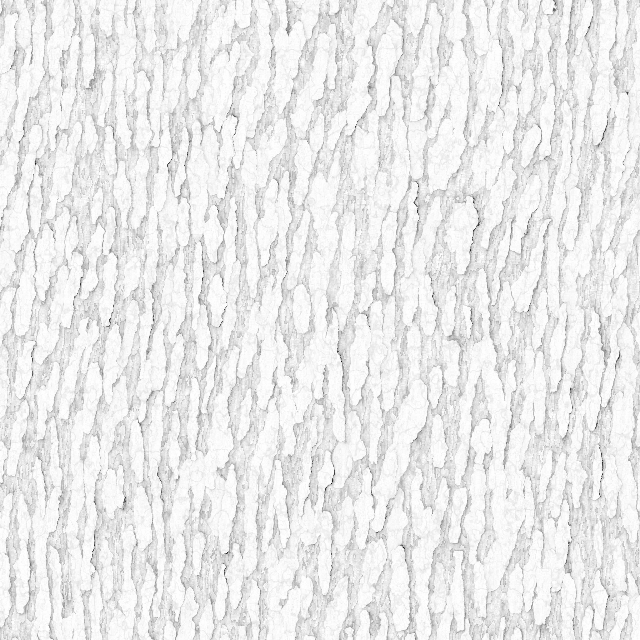
Write a Shadertoy shader that draws this texture map.

```glsl
float hash(vec2 p) {
    return fract(sin(dot(p, vec2(127.1, 311.7))) * 43758.5453);
}

float noise(vec2 p) {
    vec2 i = floor(p), f = fract(p);
    f = f * f * (3.0 - 2.0 * f);
    return mix(mix(hash(i), hash(i + vec2(1, 0)), f.x),
               mix(hash(i + vec2(0, 1)), hash(i + vec2(1, 1)), f.x), f.y);
}

float fbm(vec2 p) {
    float sum = 0.0, amp = 0.5;
    for (int i = 0; i < 4; i++) {
        sum += amp * noise(p);
        p = p * 2.03 + 17.1;
        amp *= 0.5;
    }
    return sum / 0.9375;
}

// Thin wandering lines along the middle level of a noise field
float cracks(vec2 p) {
    return 1.0 - smoothstep(0.0, 0.045, abs(fbm(p) - 0.5));
}

// Overlapping flakes: a sharp dark step that fades to one side
float flakes(vec2 p) {
    float t = fract(fbm(p) * 4.0 + p.x * 0.35);
    return exp(-t * 4.5) * smoothstep(1.0, 0.93, t);
}

// One tapered bark plate: signed distance, height, sideways offset
vec3 plate(vec2 p, vec2 cell, vec2 size, float shift) {
    float a = hash(cell), b = hash(cell + 17.3), c = hash(cell + 41.7);
    vec2 q = p - (cell + vec2(0.2 + 0.6 * a, 0.3 + 0.4 * b + shift)) * size;
    q.x -= mix(-0.06, 0.26, c) * q.y;
    float side = q.x;
    float reach = mix(0.025, 0.075, hash(cell + 73.9));
    float along = clamp(q.y / reach, -1.0, 1.0);
    float width = mix(0.0075, 0.0145, b) * (1.0 - 0.45 * along * along)
                * (0.65 + 0.7 * noise(vec2(q.y * 50.0, c * 90.0)));
    q.y -= along * reach;
    return vec3(length(q) - width, mix(0.35, 1.0, hash(cell + 5.7)), side);
}

void mainImage(out vec4 fragColor, in vec2 fragCoord) {
    vec2 uv = fragCoord / iResolution.y;
    float px = 1.0 / iResolution.y;

    // Slow bends, ragged plate edges and fine splinters
    vec2 p = uv;
    p.x += 0.04 * noise(uv * vec2(4.0, 3.5));
    vec2 grain = p - vec2(0.1 * p.y, 0.0);
    p += (vec2(fbm(uv * vec2(65.0, 38.0)), fbm(uv * vec2(60.0, 40.0) + 31.0)) - 0.5)
         * vec2(0.013, 0.024);
    p.x += (fbm(uv * vec2(170.0, 130.0)) - 0.5) * 0.006;

    // Collect nearby plates and the surface height
    vec2 size = vec2(0.0285, 0.108);
    vec3 plates[15];
    float height = 0.0;
    for (int i = 0; i < 15; i++) {
        float column = floor(p.x / size.x) + float(i % 5 - 2);
        float shift = hash(vec2(column, 9.2));
        float row = floor(p.y / size.y - shift) + float(i / 5 - 1);
        plates[i] = plate(p, vec2(column, row), size, shift);
        height = max(height, plates[i].y * smoothstep(0.6 * px, -0.6 * px, plates[i].x));
    }

    // Shade cast by every higher plate, stronger on its right side
    float shade = 0.0, rim = 0.0;
    for (int i = 0; i < 15; i++) {
        float d = max(plates[i].x, 0.0);
        float rise = max(plates[i].y - height, 0.0)
                   * mix(0.45, 1.35, smoothstep(-0.006, 0.006, plates[i].z));
        shade += rise * (0.5 * exp(-d / 0.003) + 0.2 * exp(-d / 0.011));
        rim = max(rim, rise * exp(-d / 0.0013));
    }

    // Clean pale plates above streaked, flaked ground
    float top = smoothstep(0.0, 0.4, height);
    float tone = mix(0.965, 0.99, top) - 0.13 * shade;
    tone -= 0.3 * rim * (0.35 + 0.9 * noise(uv * vec2(90.0, 45.0) + 11.0));
    tone -= flakes(grain * vec2(85.0, 22.0) + 4.0) * mix(0.18, 0.025, top);
    tone += (fbm(grain * vec2(230.0, 60.0)) - 0.5) * mix(0.16, 0.03, top);
    tone += (hash(floor(uv * 512.0)) - 0.5) * mix(0.07, 0.025, top);
    tone -= 0.055 * cracks(uv * vec2(46.0, 32.0) + 7.0);
    tone -= 0.035 * cracks(uv * vec2(95.0, 60.0) + 53.0);

    // Sparse dark pits in the deepest crevices
    float pits = smoothstep(0.58, 0.7, noise(uv * vec2(35.0, 16.0) + 3.0))
               * smoothstep(0.4, 0.6, noise(uv * 220.0));
    tone -= 0.5 * pits * smoothstep(0.4, 0.85, rim);

    fragColor = vec4(vec3(clamp(tone, 0.08, 0.995)), 1.0);
}
```
